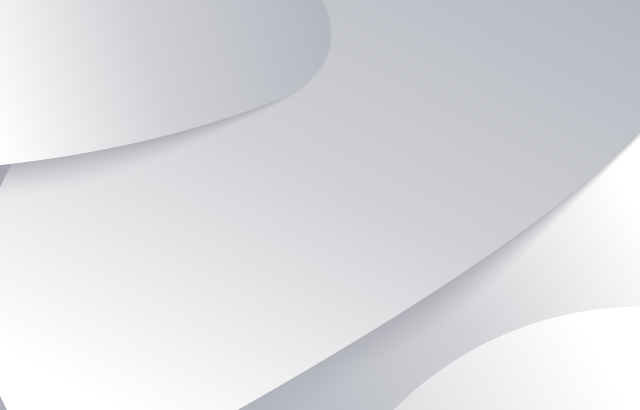
Give the GLSL for this background, as a WebGL 1 fragment shader.

```glsl
precision highp float;

uniform vec2 u_resolution;

const vec3 WHITE = vec3(1.0);
const vec3 SILVER = vec3(0.820, 0.822, 0.838);
const vec3 STEEL = vec3(0.710, 0.728, 0.758);
const vec3 SHADOW = vec3(0.62, 0.62, 0.66);
const vec3 SLIVER = vec3(0.68, 0.69, 0.72);

const float SHADOW_STRENGTH = 0.68;
const float SHADOW_FALLOFF = 1.5;
const vec2 HILL_CENTER = vec2(1.561, -0.591);
const float HILL_RADIUS = 0.843;
const float BOW_MIDDLE = 0.289;
const float BOW_HALF = 0.254;
const float BOW_BEND = 0.886;
const int CURVE_STEPS = 40;

vec2 bezier(vec2 a, vec2 b, vec2 c, vec2 d, float t) {
  float s = 1.0 - t;
  return s * s * s * a + 3.0 * s * s * t * b + 3.0 * s * t * t * c + t * t * t * d;
}

// Signed distance to a cubic curve, positive on its left side
float curveDistance(vec2 p, vec2 a, vec2 b, vec2 c, vec2 d) {
  float nearest = 1e3;
  float side = 1.0;
  vec2 start = a;
  for (int i = 1; i <= CURVE_STEPS; i++) {
    vec2 end = bezier(a, b, c, d, float(i) / float(CURVE_STEPS));
    vec2 along = end - start;
    vec2 offset = p - start;
    float h = clamp(dot(offset, along) / dot(along, along), 0.0, 1.0);
    float dist = length(offset - along * h);
    if (dist < nearest) {
      nearest = dist;
      side = along.x * offset.y - along.y * offset.x < 0.0 ? -1.0 : 1.0;
    }
    start = end;
  }
  return nearest * side;
}

// White to silver to steel along an axis
vec3 metal(vec2 p, vec2 from, vec2 to) {
  vec2 axis = to - from;
  float t = clamp(dot(p - from, axis) / dot(axis, axis), 0.0, 1.0);
  return t < 0.5 ? mix(WHITE, SILVER, t * 2.0) : mix(SILVER, STEEL, t * 2.0 - 1.0);
}

float cover(float dist) {
  return clamp(dist * u_resolution.y + 0.5, 0.0, 1.0);
}

float shadow(float dist, float width) {
  return SHADOW_STRENGTH * pow(clamp(1.0 + dist / width, 0.0, 1.0), SHADOW_FALLOFF);
}

void main() {
  vec2 p = gl_FragCoord.xy / u_resolution.y;
  p.x *= 1.561 * u_resolution.y / u_resolution.x;

  // Shape distances
  float sheet = curveDistance(p, vec2(0.569, -0.006), vec2(0.915, 0.191),
                              vec2(1.402, 0.482), vec2(1.606, 0.730));
  float flapBase = curveDistance(p, vec2(-0.041, 0.593), vec2(0.193, 0.616),
                                 vec2(0.417, 0.661), vec2(0.640, 0.742));
  float flapTip = curveDistance(p, vec2(0.640, 0.742), vec2(0.783, 0.789),
                                vec2(0.848, 0.888), vec2(0.780, 1.010));
  float flap = abs(flapBase) < abs(flapTip) ? flapBase : flapTip;
  float hill = HILL_RADIUS - length(p - HILL_CENTER);
  float rise = p.y - BOW_MIDDLE;
  float bow = p.x - BOW_BEND * (rise * rise - BOW_HALF * BOW_HALF);

  // Backdrop and the shadow of the broad sheet
  vec3 color = metal(p, vec2(1.524, 0.533), vec2(0.650, -0.026));
  float sheetWidth = mix(0.095, 0.012, smoothstep(1.0, 1.55, p.x));
  float sheetFade = mix(0.2, 1.0, smoothstep(0.5, 1.1, p.x));
  color = mix(color, SHADOW, shadow(sheet, sheetWidth) * sheetFade);

  // Low hill
  vec3 hillColor = metal(p, vec2(1.423, 0.197), vec2(0.146, -0.529));
  color = mix(color, hillColor, cover(hill));

  // Broad sheet with its bowed left end
  vec3 sheetColor = metal(p, vec2(0.0, 0.153), vec2(0.684, 1.456));
  sheetColor = mix(SLIVER, sheetColor, cover(bow));
  float flapWidth = mix(0.085, 0.006, smoothstep(0.1, 0.8, p.x));
  float flapFade = 1.0 - 0.7 * smoothstep(0.6, 0.82, p.x);
  sheetColor = mix(sheetColor, SHADOW, shadow(flap, flapWidth) * flapFade);
  color = mix(color, sheetColor, cover(sheet));

  // Upper flap
  vec3 flapColor = metal(p, vec2(0.0, 0.624), vec2(0.793, 0.919));
  color = mix(color, flapColor, cover(flap));

  gl_FragColor = vec4(color, 1.0);
}
```
